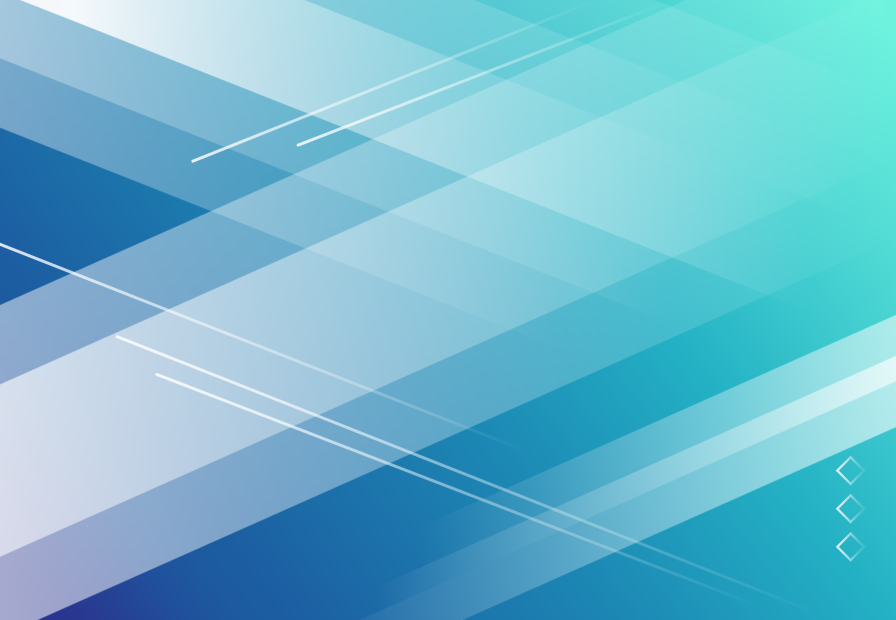
Give the GLSL for this background, as a WebGL 1 fragment shader.

```glsl
precision highp float;
// Crossing translucent diagonal bands over an indigo to mint gradient, with fine streaks and diamonds.
uniform vec2 u_resolution;

float pixel;

float band(float x, float low, float high) {
  return smoothstep(-pixel, pixel, x - low) * smoothstep(-pixel, pixel, high - x);
}

// Thin line, bright at its start and fading toward its end
float streak(vec2 p, vec2 start, vec2 end) {
  vec2 along = end - start;
  float t = clamp(dot(p - start, along) / dot(along, along), 0.0, 1.0);
  float d = length(p - start - along * t);
  return (1.0 - smoothstep(0.0012, 0.0016 + 1.2 * pixel, d)) * (1.0 - t);
}

vec3 backdrop(float t) {
  vec3 indigo = vec3(0.165, 0.20, 0.555);
  vec3 blue = vec3(0.11, 0.36, 0.63);
  vec3 ocean = vec3(0.11, 0.53, 0.705);
  vec3 teal = vec3(0.14, 0.695, 0.772);
  vec3 aqua = vec3(0.26, 0.81, 0.815);
  vec3 mint = vec3(0.425, 0.95, 0.87);
  vec3 color = mix(indigo, blue, smoothstep(0.02, 0.20, t));
  color = mix(color, ocean, clamp((t - 0.20) / 0.25, 0.0, 1.0));
  color = mix(color, teal, clamp((t - 0.45) / 0.20, 0.0, 1.0));
  color = mix(color, aqua, clamp((t - 0.65) / 0.14, 0.0, 1.0));
  return mix(color, mint, clamp((t - 0.79) / 0.19, 0.0, 1.0));
}

void main() {
  pixel = 1.0 / u_resolution.y;
  vec2 uv = gl_FragCoord.xy / u_resolution;
  vec2 p = gl_FragCoord.xy * pixel;
  float u = uv.x;
  float falling = p.y + 0.395 * p.x;
  float rising = p.y - 0.445 * p.x;
  vec3 white = vec3(1.0);
  vec3 color = backdrop(dot(uv, vec2(0.65, 0.35)));

  // Falling bands from the upper left
  float veil = band(falling, 0.794, 0.906) * 0.40 * max(0.0, 1.0 - u / 0.62);
  veil += band(falling, 0.906, 1.013) * 0.60 * max(0.0, 1.0 - u / 0.75);
  veil += band(falling, 1.013, 1.194) * 1.05 * max(0.0, 1.0 - u / 0.90);
  veil += band(falling, 1.194, 1.302) * 0.72 * max(0.0, 1.0 - u / 0.95);
  veil += band(falling, 1.302, 1.417) * 0.40 * (1.0 - u);
  color = mix(color, white, min(veil, 0.95));

  // Rising bands from the lower left
  veil = band(rising, 0.380, 0.508) * 0.50 * (1.0 - u);
  veil += band(rising, 0.102, 0.380) * (0.82 - 0.55 * u - 0.27 * u * u);
  veil += band(rising, -0.027, 0.102) * 0.58 * (1.0 - u);
  color = mix(color, white, veil);

  // Bright ribbon entering from the right
  veil = band(rising, -0.217, -0.151) * 0.55 * max(0.0, (u - 0.47) / 0.53);
  veil += band(rising, -0.258, -0.217) * 0.85 * max(0.0, (u - 0.42) / 0.58);
  veil += band(rising, -0.332, -0.258) * 0.60 * max(0.0, (u - 0.35) / 0.65);
  color = mix(color, white, veil);

  // Fine streaks
  float light = streak(p, vec2(0.311, 0.740), vec2(0.962, 1.0));
  light = max(light, streak(p, vec2(0.481, 0.766), vec2(1.075, 0.996)));
  light = max(light, streak(p, vec2(0.0, 0.606), vec2(0.85, 0.272)));
  light = max(light, streak(p, vec2(0.189, 0.457), vec2(1.32, 0.01)));
  light = max(light, streak(p, vec2(0.253, 0.396), vec2(1.23, 0.02)));
  color = mix(color, white, 0.85 * light);

  // Column of outlined diamonds, brighter on the left
  for (int i = 0; i < 3; i++) {
    vec2 q = p - vec2(1.372, 0.241 - 0.0615 * float(i));
    float edge = abs(abs(q.x) + abs(q.y) - 0.0215) * 0.707;
    float outline = 1.0 - smoothstep(0.0008, 0.0012 + pixel, edge);
    color = mix(color, white, outline * mix(0.8, 0.12, smoothstep(-0.022, 0.022, q.x)));
  }

  gl_FragColor = vec4(color, 1.0);
}
```
